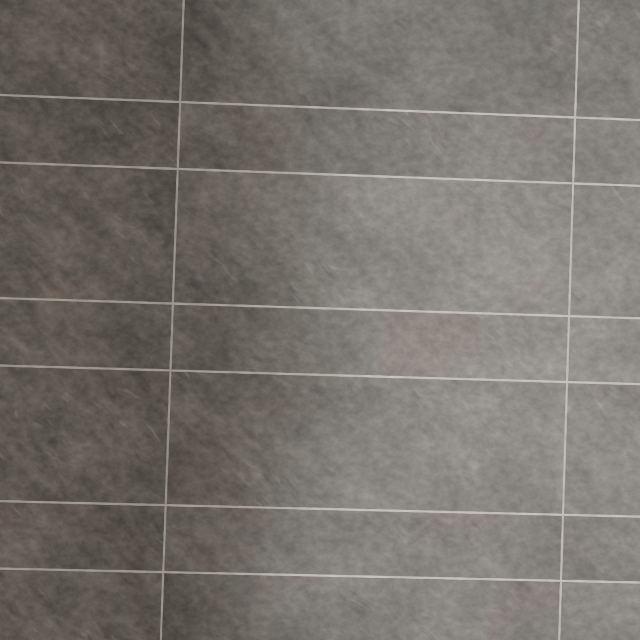
A three.js fragment shader for this texture:

```glsl
// Grey slate wall tiles in alternating tall and short rows with thin pale grout, lit from the right.
varying vec2 vUv;

float hash(vec2 p) {
  p = fract(p * vec2(0.1031, 0.1137));
  p += dot(p, p.yx + 33.33);
  return fract((p.x + p.y) * p.x * 7.31);
}

vec2 gradientAt(vec2 cell) {
  float angle = 6.2832 * hash(cell);
  return vec2(cos(angle), sin(angle));
}

float gradientNoise(vec2 p) {
  vec2 i = floor(p);
  vec2 f = p - i;
  vec2 u = f * f * f * (f * (f * 6.0 - 15.0) + 10.0);
  vec2 e = vec2(1.0, 0.0);
  float low = mix(dot(gradientAt(i), f), dot(gradientAt(i + e), f - e), u.x);
  float high = mix(dot(gradientAt(i + e.yx), f - e.yx), dot(gradientAt(i + 1.0), f - 1.0), u.x);
  return mix(low, high, u.y);
}

float fbm(vec2 p) {
  float sum = 0.0;
  float amplitude = 0.5;
  for (int i = 0; i < 5; i++) {
    sum += amplitude * gradientNoise(p);
    p = mat2(1.6, 1.2, -1.2, 1.6) * p + 7.3;
    amplitude *= 0.58;
  }
  return sum;
}

// Distance to the nearest whole number
float toLine(float x) {
  return abs(fract(x + 0.5) - 0.5);
}

float groutLine(float distance, float halfWidth) {
  return 1.0 - smoothstep(halfWidth - 0.001, halfWidth + 0.001, distance);
}

// Brightness of the stone surface relative to the lighting
float slate(vec2 p, float shade) {
  vec2 warped = p + 0.025 * vec2(fbm(p * 9.0), fbm(p * 9.0 + 31.0));
  vec2 slant = vec2(dot(warped, vec2(0.72, -0.69)), dot(warped, vec2(0.69, 0.72)));

  float clouds = fbm(p * vec2(5.0, 7.0));
  float layers = fbm(slant * vec2(13.0, 34.0) + 11.0);
  float grain = fbm(p * vec2(65.0, 85.0) + 23.0);

  // Short raised edges and dark cracks along the cleft
  float patches = smoothstep(-0.08, 0.3, fbm(p * 6.0 + 47.0));
  float cleft = gradientNoise(slant * vec2(26.0, 110.0));
  float flecks = smoothstep(0.22, 0.55, cleft) * patches;
  float cracks = smoothstep(0.25, 0.6, -cleft) * patches;

  return 0.10 * clouds + (0.07 + 0.05 * shade) * layers + 0.10 * grain
    + (0.05 + 0.03 * shade) * flecks - 0.045 * cracks;
}

void main() {
  vec2 p = vUv;
  float down = 1.0 - p.y;

  // Slightly tilted tile grid in perspective
  float column = (p.x - 0.2871 + 0.0358 * down) / (0.6172 + 0.0052 * down);
  float row = (down - mix(0.1484, 0.1875, p.x)) / mix(0.3173, 0.3099, p.x);
  vec2 tile = vec2(floor(column), 2.0 * floor(row) + step(0.332, fract(row)));
  float variation = hash(tile + 19.0);

  // Light falling off to the left, with a soft uneven edge
  float softEdge = 0.12 * gradientNoise(p * vec2(3.0, 4.0) + 5.0);
  float light = smoothstep(0.22, 0.62, p.x + softEdge);
  vec2 toGlow = p - vec2(0.86, 0.46);
  float tone = mix(0.355, 0.525, light) + 0.05 * exp(-9.0 * dot(toGlow, toGlow));
  tone += 0.03 * (smoothstep(0.3, 0.0, p.x) - 0.5) * (1.0 - light);
  tone -= 0.035 * smoothstep(0.6, 1.0, p.y) * light;

  // Stone, with its own pattern and tone in every tile
  vec2 stonePoint = p + 3.0 * vec2(variation, hash(tile + 53.0));
  float stone = tone + 0.02 * (variation - 0.5) + slate(stonePoint, 1.0 - light);
  vec3 tint = mix(vec3(1.0, 0.945, 0.865), vec3(1.0, 0.98, 0.945), light);
  float rust = smoothstep(0.05, 0.3, fbm(stonePoint * 4.0 + 71.0));
  vec3 color = stone * tint * mix(vec3(1.0), vec3(1.03, 0.98, 0.98), rust);

  // Grout joints, a little irregular and worn
  float wobble = 0.0005 * gradientNoise(p * 70.0);
  float rowDistance = min(toLine(row), toLine(row - 0.332)) * 0.3136;
  float columnDistance = toLine(column) * 0.62;
  float across = groutLine(rowDistance + wobble, 0.0018);
  float upright = groutLine(columnDistance + wobble, 0.0017);
  float joint = max(across, 0.9 * upright) * (0.88 + 0.2 * gradientNoise(p * 45.0));
  vec3 grout = mix(vec3(0.64, 0.62, 0.59), vec3(0.79, 0.78, 0.75), light);
  color = mix(color, grout, clamp(joint, 0.0, 1.0));

  gl_FragColor = vec4(color, 1.0);
}
```
